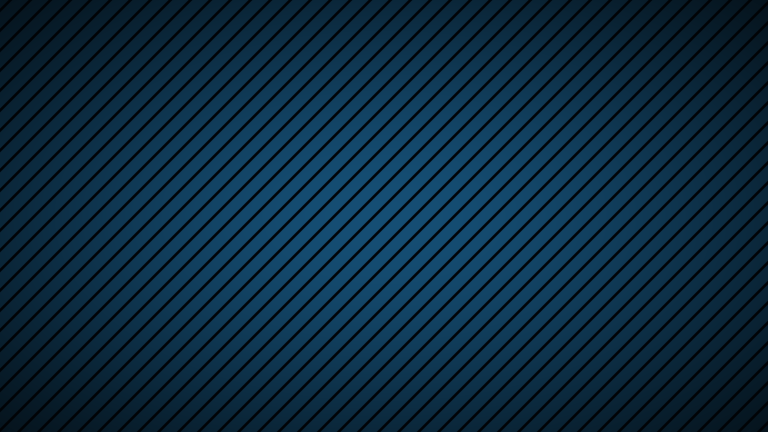
A WebGL 2 fragment shader for this pattern:

```glsl
#version 300 es
precision highp float;

#define STRIPES_DOWN 21.6
#define STRIPE_PHASE 0.525
#define LINE_SHARE 0.19
#define VIGNETTE 0.70
#define GLOW_COLOR vec3(0.082, 0.305, 0.455)
#define LINE_COLOR vec3(0.004, 0.016, 0.034)

uniform vec2 u_resolution;
out vec4 outColor;

// Coverage of the diagonal lines; one period is 1.0 along either axis.
float diagonalLines(vec2 p, float pixel) {
    float across = fract(p.x + p.y - STRIPE_PHASE + 0.5) - 0.5;
    float edge = abs(across) - 0.5 * LINE_SHARE;
    return 1.0 - smoothstep(-pixel, pixel, edge);
}

// Elliptical falloff that follows the canvas proportions.
float vignette(vec2 uv) {
    vec2 fromCenter = 2.0 * uv - 1.0;
    return exp(-VIGNETTE * dot(fromCenter, fromCenter));
}

void main() {
    vec2 uv = gl_FragCoord.xy / u_resolution;

    // Stripe space is measured in canvas heights from the top left.
    vec2 p = vec2(gl_FragCoord.x, u_resolution.y - gl_FragCoord.y) / u_resolution.y;
    float pixel = STRIPES_DOWN / u_resolution.y;
    float line = diagonalLines(p * STRIPES_DOWN, pixel);

    // Lit cloth, then the dark lines over it.
    float light = vignette(uv);
    vec3 color = mix(GLOW_COLOR * light, LINE_COLOR * mix(0.5, 1.0, light), line);
    outColor = vec4(color, 1.0);
}
```
